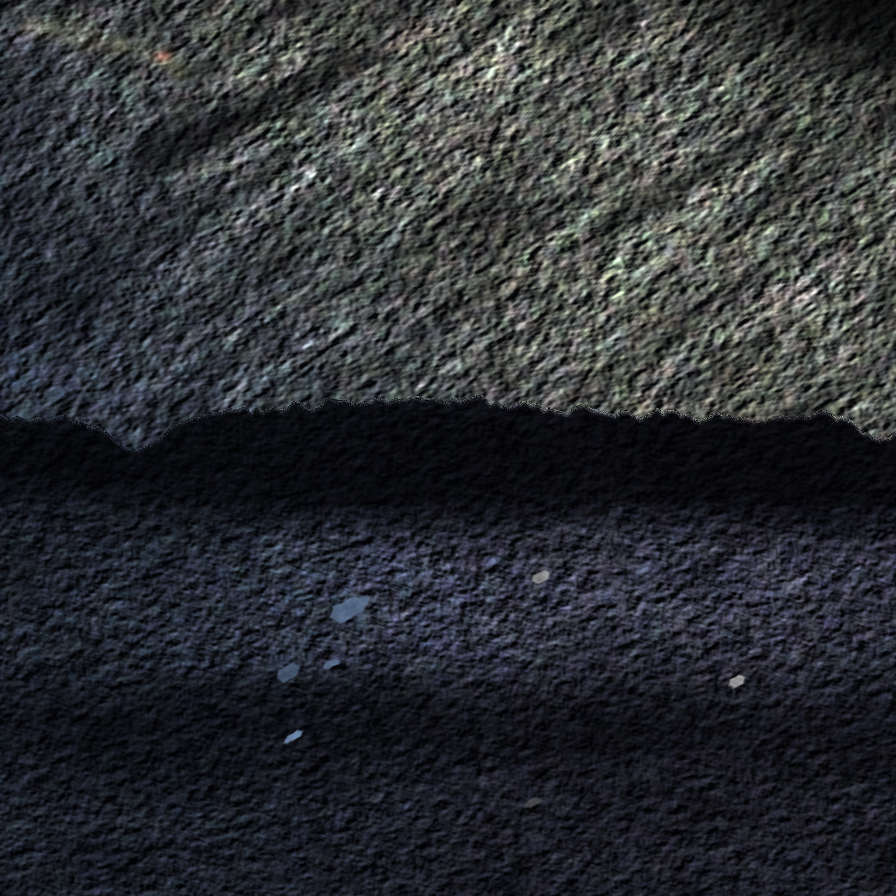
This texture is drawn by a Shadertoy shader. Its source:

```glsl
float hash(vec2 p) {
    vec3 q = fract(vec3(p.xyx) * 0.1031);
    q += dot(q, q.yzx + 33.33);
    return fract((q.x + q.y) * q.z);
}

float noise(vec2 p) {
    vec2 i = floor(p), f = fract(p);
    f = f * f * (3.0 - 2.0 * f);
    return mix(mix(hash(i), hash(i + vec2(1, 0)), f.x),
               mix(hash(i + vec2(0, 1)), hash(i + vec2(1, 1)), f.x), f.y);
}

float gravel(vec2 p) {
    return 0.48 * noise(p) + 0.32 * noise(p * 2.1 + 7.3) + 0.2 * noise(p * 3.9 + 19.1);
}

vec2 rotate(vec2 p, float a) {
    return vec2(cos(a) * p.x + sin(a) * p.y, cos(a) * p.y - sin(a) * p.x);
}

// Soft elliptical spot, 1 at its centre
float spot(vec2 p, vec2 centre, vec2 size) {
    vec2 d = (p - centre) / size;
    return exp(-dot(d, d));
}

// Soft streak between two points
float streak(vec2 p, vec2 a, vec2 b, float width) {
    vec2 ab = b - a, ap = p - a;
    float d = length(ap - ab * clamp(dot(ap, ab) / dot(ab, ab), 0.0, 1.0));
    return exp(-d * d / (width * width));
}

// Angular flake outline: 1 inside
float flake(vec2 d, float size, float blur) {
    d = rotate(d, 0.45);
    float r = max(abs(d.x) * 0.75 + abs(d.y) * 0.7, abs(d.y) * 1.6);
    return 1.0 - smoothstep(size - blur, size + blur, r);
}

// Scattered flakes of varied size and brightness
float scatterFlakes(vec2 p, float scale, float blur) {
    vec2 cell = floor(p * scale);
    float light = 0.0;
    for (int j = -1; j <= 1; j++)
    for (int i = -1; i <= 1; i++) {
        vec2 id = cell + vec2(i, j);
        vec2 centre = id + vec2(hash(id + 11.0), hash(id + 47.0));
        float rank = hash(id + 83.0);
        float size = 0.08 + 0.3 * rank * rank * rank;
        float shade = pow(hash(id + 131.0), 4.0);
        light = max(light, shade * flake(p * scale - centre, size, blur * scale));
    }
    return light;
}

void mainImage(out vec4 fragColor, in vec2 fragCoord) {
    vec2 p = fragCoord / iResolution.xy;
    float blur = 0.0012 + 0.6 / iResolution.y;
    vec2 warped = p + 0.025 * (vec2(noise(p * 13.0), noise(p * 13.0 + 40.0)) - 0.5);

    // Ragged lip where the slope breaks into shadow
    float lip = 0.532 + 0.021 * spot(p, vec2(0.46, p.y), vec2(0.2, 1.0))
              - 0.034 * spot(p, vec2(0.155, p.y), vec2(0.05, 1.0))
              - 0.022 * smoothstep(0.92, 0.99, p.x)
              + 0.009 * (noise(vec2(p.x * 60.0, 3.0)) - 0.5)
              + 0.006 * (noise(vec2(p.x * 150.0, 9.0)) - 0.5);
    float slope = smoothstep(lip - 0.004, lip + 0.004, p.y);

    // Broad light on the upper slope
    float upper = mix(0.16, 0.265, smoothstep(0.0, 0.42, p.x + 0.25 * (p.y - 0.7)));
    upper += 0.12 * spot(p, vec2(0.55, 0.87), vec2(0.25, 0.11));
    upper += 0.04 * spot(p, vec2(0.83, 0.68), vec2(0.25, 0.12));
    upper += 0.07 * spot(p, vec2(0.1, 0.94), vec2(0.18, 0.05));
    upper *= 1.0 - 0.8 * smoothstep(0.0, 0.13, warped.y - 0.97 + 0.42 * (warped.x - 0.68))
                       * smoothstep(0.62, 0.78, p.x);
    upper *= 1.0 - 0.55 * streak(warped, vec2(0.17, 0.83), vec2(0.43, 0.94), 0.018);
    upper *= 1.0 - 0.5 * streak(warped, vec2(0.68, 0.74), vec2(0.87, 0.87), 0.014);
    upper *= 1.0 - 0.5 * streak(warped, vec2(0.2, 0.92), vec2(0.34, 0.99), 0.014);
    upper *= 1.0 - 0.45 * streak(warped, vec2(0.62, 0.95), vec2(0.69, 0.99), 0.02);
    upper *= 0.65 + 0.7 * noise(rotate(p, 0.6) * vec2(9.0, 32.0));

    // Shadow trough, lit shelf and dim foreground
    float shelf = smoothstep(0.405, 0.475, 0.86 - p.y - 0.03 * smoothstep(0.3, 0.0, p.x) * -1.0);
    float lower = mix(0.035, 0.095, shelf);
    lower += 0.11 * spot(p, vec2(0.67, 0.355), vec2(0.46, 0.09)) * shelf;
    lower += 0.035 * spot(p, vec2(0.5, 0.28), vec2(0.5, 0.05));
    lower *= 1.0 - 0.4 * spot(p, vec2(0.5, 0.185), vec2(0.8, 0.045));
    lower *= 0.8 + 0.4 * noise(p * vec2(9.0, 22.0));
    float tone = mix(lower, upper, slope);

    // Gravel relief lit from above
    vec2 grain = rotate(p, mix(0.25, 0.6, slope)) * mix(vec2(85, 125), vec2(62, 118), slope);
    float height = gravel(grain);
    float relief = height - gravel(grain + vec2(-0.15, 0.45));
    float speckle = noise(p * 260.0) - 0.5;
    float light = tone * max(0.06, 1.0 + 2.5 * relief + 1.5 * (height - 0.5) + 0.35 * speckle);

    // Small bright chips, densest on the lit ground
    float chips = scatterFlakes(p, 42.0, blur) + 0.7 * scatterFlakes(p + 5.3, 85.0, blur);
    light += chips * tone * mix(0.8, 0.65, slope);

    // Cool shade drifting to olive in the strongest light
    float warmth = slope * smoothstep(0.2, 0.75, p.x * 0.6 + p.y * 0.5);
    vec3 color = light * mix(vec3(0.84, 0.97, 1.2), vec3(1.01, 1.04, 0.95), warmth);
    color *= mix(vec3(1.0), vec3(1.1, 0.98, 0.98), (1.0 - slope) * smoothstep(0.2, 0.7, p.x));
    color *= 1.0 + 0.14 * (vec3(noise(p * 75.0), noise(p * 75.0 + 31.0), noise(p * 75.0 + 67.0)) - 0.5);

    // Earthy trace and a rust fleck at the upper left
    float earth = streak(warped, vec2(0.03, 0.97), vec2(0.2, 0.925), 0.013);
    color += earth * vec3(0.13, 0.12, 0.07) * (0.4 + height);
    color += spot(p, vec2(0.182, 0.937), vec2(0.009, 0.006)) * vec3(0.25, 0.02, 0.03);

    // Large loose stones: position, size, brightness
    vec4 stones[7] = vec4[7](
        vec4(0.396, 0.324, 0.017, 0.42), vec4(0.326, 0.25, 0.012, 0.34),
        vec4(0.378, 0.255, 0.008, 0.4), vec4(0.338, 0.18, 0.007, 0.52),
        vec4(0.823, 0.245, 0.009, 0.6), vec4(0.611, 0.363, 0.009, 0.55),
        vec4(0.603, 0.107, 0.008, 0.25));
    for (int i = 0; i < 7; i++) {
        vec4 s = stones[i];
        vec2 d = warped - s.xy + 0.004 * (noise(p * 110.0) - 0.5);
        vec3 tint = mix(vec3(0.78, 0.96, 1.2), vec3(1.0), smoothstep(0.4, 0.6, s.x));
        color = mix(color, tint * s.w * (0.75 + 0.5 * height), flake(d, s.z, blur));
    }
    fragColor = vec4(clamp(color + vec3(0.003, 0.004, 0.012), 0.0, 1.0), 1.0);
}
```
